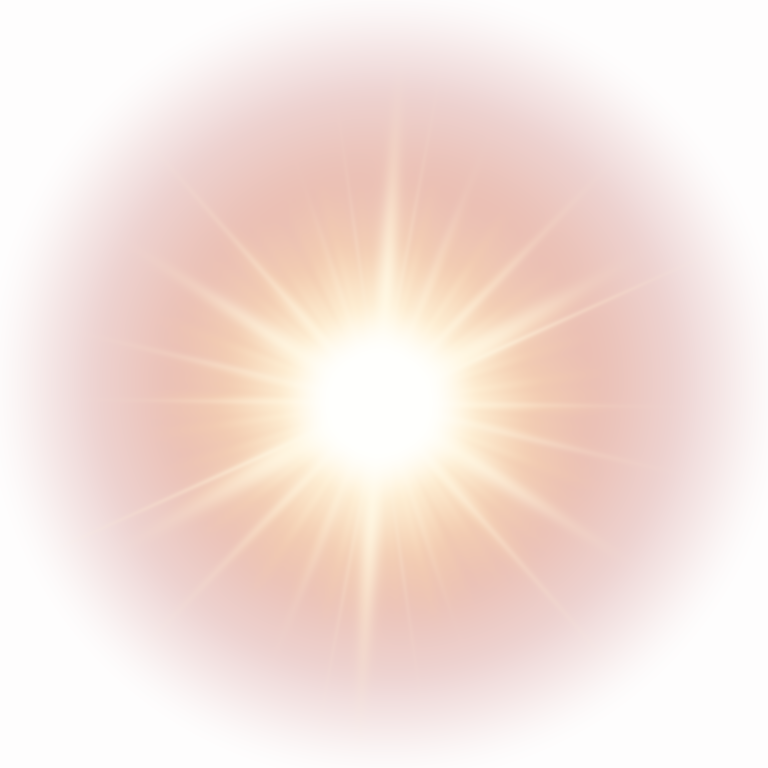
A Shadertoy shader for this background:

```glsl
const vec2 CORE = vec2(0.4935, 0.475);
const vec2 HALO = vec2(0.502, 0.500);

const vec3 PAPER   = vec3(0.996, 0.992, 0.992);
const vec3 MAUVE   = vec3(0.932, 0.835, 0.832);
const vec3 ROSE    = vec3(0.920, 0.750, 0.705);
const vec3 APRICOT = vec3(0.955, 0.805, 0.690);
const vec3 CREAM   = vec3(1.000, 0.945, 0.835);
const vec3 IVORY   = vec3(1.000, 0.975, 0.900);
const vec3 WHITE   = vec3(1.000, 1.000, 0.992);

// Each ray: angle in degrees, length, half width, strength
const int RAY_COUNT = 12;
const vec4 RAYS[RAY_COUNT] = vec4[](
    vec4( 86.5, 0.48, 0.018, 0.95),
    vec4( 29.5, 0.42, 0.021, 0.90),
    vec4(147.6, 0.42, 0.017, 0.88),
    vec4( 24.3, 0.53, 0.005, 0.62),
    vec4( 46.0, 0.49, 0.009, 0.50),
    vec4(131.5, 0.51, 0.007, 0.48),
    vec4(166.8, 0.44, 0.008, 0.52),
    vec4(179.3, 0.43, 0.006, 0.38),
    vec4( 67.5, 0.40, 0.011, 0.42),
    vec4( 79.5, 0.50, 0.005, 0.28),
    vec4( 98.0, 0.44, 0.005, 0.28),
    vec4(109.0, 0.36, 0.007, 0.28)
);

// One at the inner radius, zero at the outer radius
float fade(float inner, float outer, float radius) {
    return 1.0 - smoothstep(inner, outer, radius);
}

// Opacity of a tapered beam running both ways through the origin
float beam(vec2 p, float degrees, float reach, float width, float strength) {
    float a = radians(degrees);
    vec2 dir = vec2(cos(a), sin(a));
    float along = abs(dot(p, dir));
    float across = abs(p.x * dir.y - p.y * dir.x);
    float w = width * mix(1.0, 0.35, min(along / reach, 1.0));
    float profile = 0.78 * exp(-across * across / (w * w))
                  + 0.22 * exp(-across / (2.2 * w));
    return strength * profile * fade(0.12 * reach, reach, along);
}

// Fine angular streaks; even frequencies repeat on opposite sides
float streaks(float angle) {
    return 0.45 * sin(14.0 * angle + 0.8)
         + 0.35 * sin(38.0 * angle + 2.1)
         + 0.20 * sin(74.0 * angle + 4.0);
}

// Joint opacity of all beams
float burst(vec2 p) {
    float clear = 1.0;
    for (int i = 0; i < RAY_COUNT; i++) {
        vec4 ray = RAYS[i];
        clear *= 1.0 - beam(p, ray.x, ray.y, ray.z, ray.w);
    }
    return 1.0 - clear;
}

// Rosy disc fading into the paper
vec3 haloColour(float radius) {
    vec3 colour = mix(PAPER, MAUVE, fade(0.36, 0.53, radius));
    return mix(colour, ROSE, fade(0.25, 0.42, radius));
}

void mainImage(out vec4 fragColor, in vec2 fragCoord) {
    float size = min(iResolution.x, iResolution.y);
    vec2 uv = (fragCoord - 0.5 * iResolution.xy) / size + 0.5;
    vec2 p = uv - CORE;
    float radius = length(p);
    float streak = streaks(atan(p.y, p.x + 1e-6));
    float glowRadius = radius * (1.0 - 0.07 * streak);

    // Halo and warm inner glow
    vec3 colour = haloColour(length(uv - HALO));
    colour = mix(colour, APRICOT, fade(0.16, 0.30, glowRadius));
    colour = mix(colour, CREAM, fade(0.09, 0.215, glowRadius));

    // Rays, paler towards the centre
    vec3 rayColour = mix(CREAM, IVORY, fade(0.12, 0.34, radius));
    colour = mix(colour, rayColour, burst(p) * fade(0.40, 0.54, radius));

    // Bright core
    colour = mix(colour, WHITE, fade(0.060, 0.135, radius));

    fragColor = vec4(colour, 1.0);
}
```
